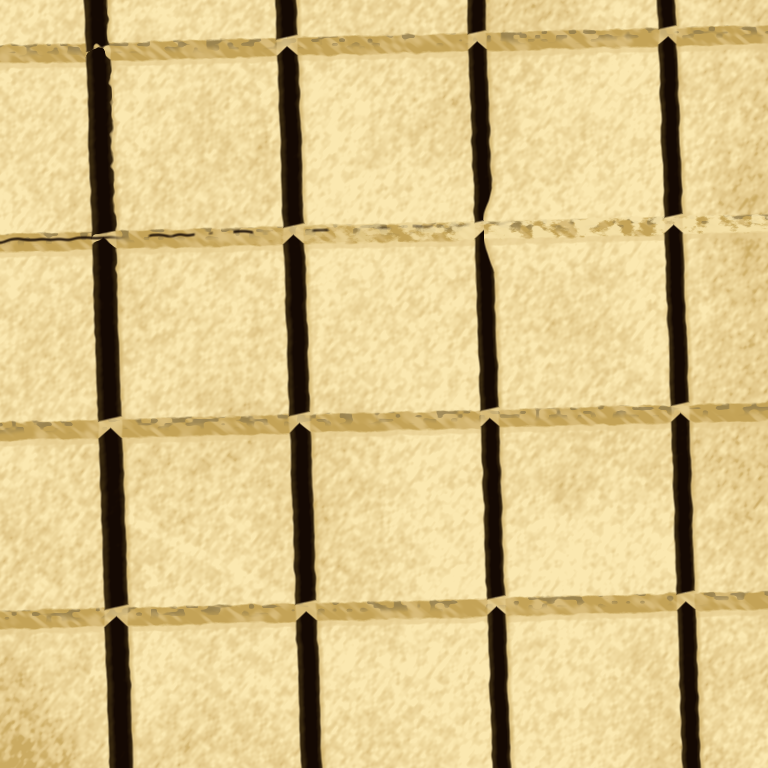
This texture is drawn by a WebGL 2 fragment shader. Its source:

```glsl
#version 300 es
precision highp float;

uniform vec2 u_resolution;
out vec4 outColor;

#define PALE vec3(0.985, 0.91, 0.69)
#define TAN vec3(0.87, 0.76, 0.51)
#define OCHRE vec3(0.77, 0.64, 0.34)
#define DUST vec3(0.52, 0.45, 0.29)
#define BROWN vec3(0.22, 0.16, 0.06)
#define BLACK vec3(0.08, 0.035, 0.01)
#define ORIGIN vec2(0.125, 0.071)    // first crossing, from upper left
#define PITCH vec2(0.2475, 0.2455)   // tile size
#define SLANT vec2(-0.033, 0.026)    // lean of the grid lines
#define GROOVE 0.0118                // half width of a dark groove
#define BAND 0.0118                  // half width of an ochre joint
#define GRAIN 105.0                  // grain frequency

float hash(vec2 p) {
    vec3 q = fract(p.xyx * vec3(0.1031, 0.1030, 0.0973));
    q += dot(q, q.yzx + 33.33);
    return fract((q.x + q.y) * q.z);
}

float noise(vec2 p) {
    vec2 i = floor(p), f = fract(p);
    f = f * f * (3.0 - 2.0 * f);
    return mix(mix(hash(i), hash(i + vec2(1, 0)), f.x),
               mix(hash(i + vec2(0, 1)), hash(i + vec2(1, 1)), f.x), f.y);
}

float fbm(vec2 p) {
    float sum = 0.0, amp = 0.5;
    for (int i = 0; i < 4; i++) {
        sum += amp * noise(p);
        p = mat2(1.6, 1.2, -1.2, 1.6) * p + 17.0;
        amp *= 0.5;
    }
    return sum / 0.9375;
}

float segment(vec2 p, vec2 a, vec2 b) {
    vec2 v = b - a;
    return length(p - a - v * clamp(dot(p - a, v) / dot(v, v), 0.0, 1.0));
}

float smudge(vec2 p, vec2 radius) {
    return exp(-dot(p / radius, p / radius));
}

void main() {
    vec2 uv = gl_FragCoord.xy / u_resolution;
    vec2 p = vec2(uv.x, 1.0 - uv.y);
    float soft = max(0.0018, 1.0 / u_resolution.y);

    // Slanted grid: index of the nearest lines and distance to them
    vec2 grid = (p - ORIGIN + SLANT * p.yx) / PITCH;
    vec2 line = round(grid);
    vec2 d = (grid - line) * PITCH;
    float firstColumn = 1.0 - step(0.5, abs(line.x));
    float crackedRow = 1.0 - step(0.5, abs(line.y - 1.0));

    // Sandy tile faces with slanting grain
    vec2 slanted = mat2(0.8, -0.6, 0.6, 0.8) * p;
    float grain = noise(slanted * vec2(1.7, 1.0) * GRAIN) * 0.6
                + noise(slanted * vec2(2.6, 1.9) * GRAIN + 40.0) * 0.4;
    float cloud = fbm(p * 7.0 + 3.0);
    float tone = 0.34 + (grain - 0.5) * 1.25 + (cloud - 0.5) * 0.9;
    tone += 0.4 * smoothstep(0.8, 1.02, p.x) * (1.0 - 0.5 * p.y);
    tone += 0.7 * smudge(p - vec2(0.0, 1.02), vec2(0.13, 0.12));
    tone += 0.45 * smudge(grid - vec2(0.86, 0.62), vec2(0.07, 0.2));
    tone += 0.5 * smudge(grid - vec2(2.4, 2.41), vec2(0.12, 0.13));
    float scratch = segment(grid, vec2(0.09, 2.49), vec2(0.92, 2.93));
    tone -= 0.35 * smoothstep(0.04, 0.01, scratch);
    vec3 color = mix(PALE, TAN, clamp(tone, 0.0, 1.0));
    color = mix(color, OCHRE, 0.75 * smoothstep(0.85, 1.35, tone));

    // Ochre joints: rough upper edge, pale lip beneath
    float rough = fbm(p * vec2(70.0, 110.0));
    float dy = d.y + (rough - 0.5) * 0.005;
    float lip = smoothstep(soft, -soft, abs(dy - 0.015) - 0.004);
    color = mix(color, mix(PALE, TAN, 0.75), 0.65 * lip);
    float joint = smoothstep(soft, -soft, abs(dy) - BAND);
    float streak = noise(slanted * vec2(60.0, 180.0));
    vec3 jointColor = mix(OCHRE, TAN, smoothstep(0.35, 0.95, streak) * 0.8);
    float pits = smoothstep(0.58, 0.75, noise(p * vec2(110.0, 190.0)));
    jointColor = mix(jointColor, DUST, 0.65 * pits * smoothstep(0.006, -0.008, dy));
    float chipped = crackedRow * smoothstep(0.2, 0.7, p.x) * smoothstep(0.35, 0.6, rough);
    jointColor = mix(jointColor, PALE, 0.85 * chipped);
    color = mix(color, jointColor, joint);

    // Grooves: the first is wider and ragged at the top
    float ragged = firstColumn * smoothstep(0.42, 0.25, p.y);
    float wobble = noise(vec2(p.y * 65.0, line.x * 9.0 + 2.0)) - 0.5;
    float fray = noise(p * 120.0 + 8.0) - 0.5;
    float dx = d.x + wobble * 0.002;
    float halfWidth = GROOVE + 0.0035 * clamp(1.0 - line.x * 0.5, 0.0, 1.0);
    float side = abs(dx) - halfWidth + fray * mix(0.001, 0.006, ragged * step(0.0, dx));
    float brokenCorner = crackedRow * (1.0 - step(0.5, abs(line.x - 2.0)));
    side += brokenCorner * step(0.0, dx) * max(0.0, 0.055 - abs(d.y)) * 0.3;

    // Groove ends: slanted above a joint, pointed below it
    float ends = min(d.y + 0.013 + 0.2 * dx, 0.9 * abs(dx) - 0.001 - d.y);
    ends -= ragged * (0.006 + fray * 0.014);
    float groove = max(side, ends);

    // Worn right rim, pale crossings, then the dark inside
    float rim = smoothstep(0.008, 0.002, side) * step(0.0, dx) * (1.0 - joint);
    color = mix(color, mix(TAN, OCHRE, fray + 0.5), 0.55 * rim);
    float crossing = joint * smoothstep(soft, -soft, side);
    color = mix(color, mix(TAN, PALE, streak * 0.6), 0.6 * crossing);
    float core = smoothstep(0.9, 0.35, abs(dx / halfWidth - 0.1));
    vec3 inside = mix(BROWN, BLACK, clamp(core + 0.35 - 0.45 * grain, 0.0, 1.0));
    color = mix(color, inside, smoothstep(soft, -soft, groove));

    // Crack along one joint, broken up towards the right
    float path = d.y + 0.003 + 0.009 * p.x + (noise(p.xx * 45.0) - 0.5) * 0.005;
    float open = smoothstep(0.17, 0.13, p.x)
               + smoothstep(0.48, 0.62, noise(p.xx * 38.0 + 5.0)) * smoothstep(0.75, 0.3, p.x);
    float crack = crackedRow * min(open, 1.0) * smoothstep(soft, -soft, abs(path) - 0.0017);
    color = mix(color, BLACK, 0.85 * crack);

    outColor = vec4(color, 1.0);
}
```
